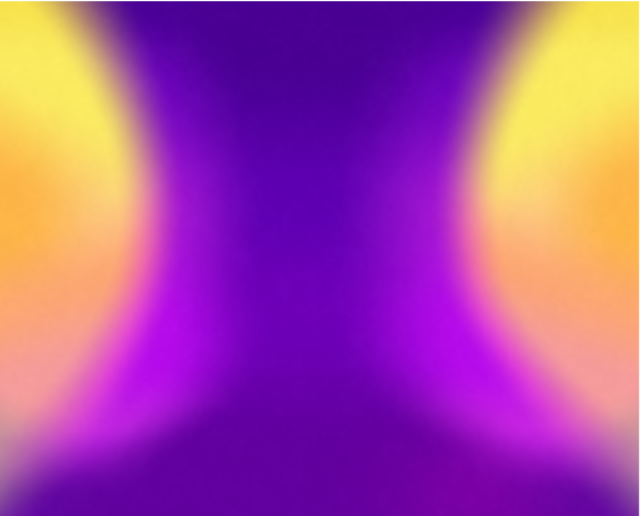
A WebGL 1 fragment shader for this background:

```glsl
precision highp float;
// Soft gradient: two glowing golden bulges with violet rims around a deep purple valley.
uniform vec2 u_resolution;

float hash(vec2 p) {
  p = fract(p * vec2(0.1031, 0.1173));
  p += dot(p, p.yx + 33.33);
  return fract((p.x + p.y) * p.x * 7.31);
}

float noise(vec2 p) {
  vec2 i = floor(p);
  vec2 f = fract(p);
  f = f * f * (3.0 - 2.0 * f);
  return mix(mix(hash(i), hash(i + vec2(1.0, 0.0)), f.x),
             mix(hash(i + vec2(0.0, 1.0)), hash(i + 1.0), f.x), f.y);
}

// Backdrop purple, from top (t = 0) to bottom (t = 1)
vec3 valleyColor(float t) {
  vec3 c = mix(vec3(0.285, 0.0, 0.575), vec3(0.37, 0.0, 0.7), smoothstep(0.1, 0.4, t));
  c = mix(c, vec3(0.43, 0.0, 0.72), smoothstep(0.38, 0.6, t));
  return mix(c, vec3(0.38, 0.0, 0.62), smoothstep(0.62, 0.88, t));
}

// Violet halo outside each bulge
vec3 haloColor(float t) {
  vec3 c = mix(vec3(0.29, 0.0, 0.59), vec3(0.44, 0.02, 0.75), smoothstep(0.0, 0.18, t));
  c = mix(c, vec3(0.65, 0.09, 0.83), smoothstep(0.15, 0.42, t));
  c = mix(c, vec3(0.71, 0.04, 0.92), smoothstep(0.4, 0.65, t));
  c = mix(c, vec3(0.75, 0.14, 0.88), smoothstep(0.7, 0.84, t));
  return mix(c, vec3(0.38, 0.02, 0.63), smoothstep(0.82, 0.97, t));
}

// Warm body: its bands tilt with the distance d from the side
vec3 warmColor(float t, float d) {
  float upper = t - 0.6 * d;
  float lower = t + 0.45 * d;
  float foot = t - 0.5 * d;
  vec3 orange = mix(vec3(0.99, 0.71, 0.28), vec3(0.99, 0.79, 0.51), smoothstep(0.03, 0.19, d));
  vec3 c = mix(vec3(0.97, 0.89, 0.3), vec3(0.98, 0.92, 0.38), smoothstep(0.0, 0.13, t));
  c = mix(c, orange, smoothstep(0.12, 0.36, upper));
  c = mix(c, vec3(0.99, 0.65, 0.45), smoothstep(0.45, 0.63, lower));
  c = mix(c, vec3(0.96, 0.61, 0.61), smoothstep(0.6, 0.76, lower));
  c = mix(c, vec3(0.76, 0.57, 0.6), smoothstep(0.74, 0.87, foot));
  return mix(c, vec3(0.7, 0.64, 0.6), smoothstep(0.86, 1.0, foot));
}

void main() {
  vec2 uv = gl_FragCoord.xy / u_resolution;
  float t = 1.0 - uv.y;
  float right = step(0.46, uv.x);
  float d = mix(uv.x, 1.0 - uv.x, right);

  // Curved rim, with the right bulge a little wider above the foot
  float bend = (t - 0.42) * (t - 0.42);
  float rim = 0.233 - bend * mix(0.42, 0.66, smoothstep(0.3, 0.65, t));
  rim += right * 0.036 * smoothstep(0.85, 0.55, t);
  float s = d - rim;

  // Halo fades into the valley, reaching further near the foot
  float reach = mix(0.02, 0.07, smoothstep(0.52, 0.72, t));
  reach -= 0.045 * smoothstep(0.76, 0.88, t);
  float halo = 1.0 - smoothstep(reach, reach + 0.17 + 0.04 * right, s);
  vec3 color = mix(valleyColor(t), haloColor(t), halo);

  // Warm body melts into the halo, more slowly at the top
  float inner = -min(0.055 + 0.45 * bend, 0.14);
  float warm = 1.0 - smoothstep(inner, 0.06, s);
  color = mix(color, warmColor(t, d), warm);

  // Pink glow along the rim
  float pink = exp(-s * s / 0.0009) * smoothstep(0.25, 0.45, t) * smoothstep(0.9, 0.7, t);
  color += vec3(0.07, 0.01, 0.03) * pink;

  // Faint plum tint at the lower right
  vec2 plum = (uv - vec2(0.74, 0.04)) / vec2(0.13, 0.14);
  color += vec3(0.1, 0.0, 0.03) * exp(-dot(plum, plum));

  // Barely visible mottling
  float mottle = noise(uv * vec2(128.0, 103.0)) + noise(uv * vec2(45.0, 30.0)) - 1.0;
  color += 0.009 * mottle;

  // Hairline white border along the top and right edges
  float border = max(1.0 - smoothstep(0.0014, 0.0036, t),
                     0.8 - 0.8 * smoothstep(0.001, 0.0028, 1.0 - uv.x));
  color = mix(color, vec3(1.0), border);

  gl_FragColor = vec4(clamp(color, 0.0, 1.0), 1.0);
}
```
